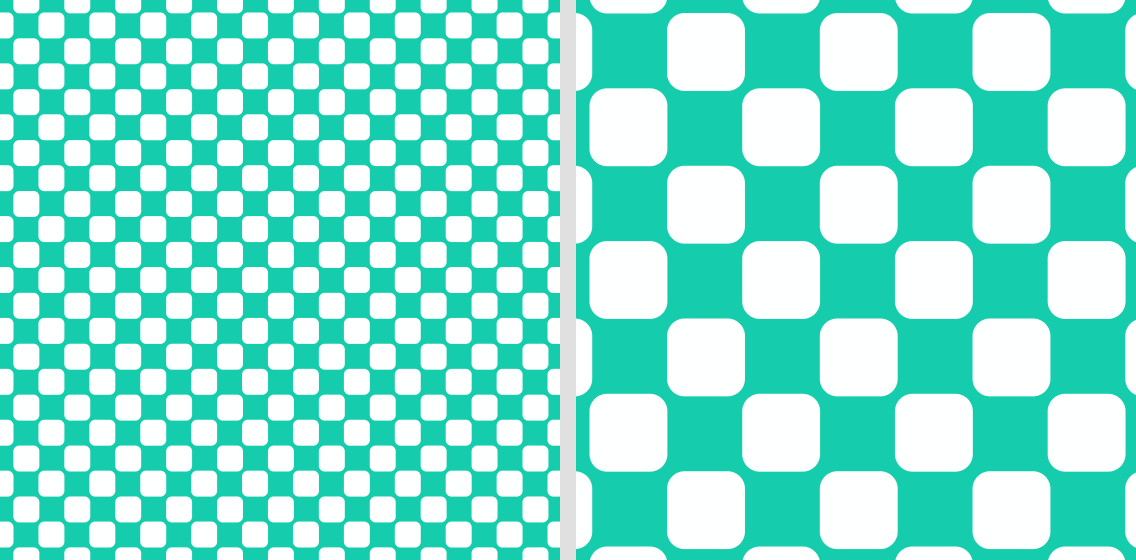
Left, the full canvas; right, a detail of the centre.
Reproduce this pattern procedurally as a Shadertoy shader.

```glsl
// Checkerboard of white rounded squares on flat teal.
// Two square lattices, staggered by half a cell, are drawn with a rounded-box
// distance function; a whole number of cells makes the canvas tile.

const float REPEATS = 11.0;                  // cells across and down
const float HALF_SIDE = 0.255;               // half side of a square, in cells
const float CORNER_RADIUS = 0.115;           // corner rounding, in cells
const vec2 LATTICE_ORIGIN = vec2(0.010, 0.500);
const vec2 STAGGER = vec2(0.508, 0.493);     // second lattice, nearly half a cell
const vec3 TEAL = vec3(0.082, 0.804, 0.675);
const vec3 WHITE = vec3(0.995, 1.0, 1.0);

// Signed distance to a rounded square centred on the origin
float roundedSquare(vec2 p, float halfSide, float radius) {
    vec2 q = abs(p) - halfSide + radius;
    return length(max(q, 0.0)) + min(max(q.x, q.y), 0.0) - radius;
}

// Distance to the nearest square of a unit lattice centred on origin
float squareLattice(vec2 p, vec2 origin) {
    vec2 local = fract(p - origin + 0.5) - 0.5;
    return roundedSquare(local, HALF_SIDE, CORNER_RADIUS);
}

void mainImage(out vec4 fragColor, in vec2 fragCoord) {
    vec2 cell = REPEATS * fragCoord / iResolution.xy;
    float pixel = REPEATS / min(iResolution.x, iResolution.y);

    // Union of the two staggered lattices
    float d = min(squareLattice(cell, LATTICE_ORIGIN),
                  squareLattice(cell, LATTICE_ORIGIN + STAGGER));

    // One-pixel edge smoothing
    float coverage = clamp(0.5 - d / pixel, 0.0, 1.0);
    fragColor = vec4(mix(TEAL, WHITE, coverage), 1.0);
}
```
